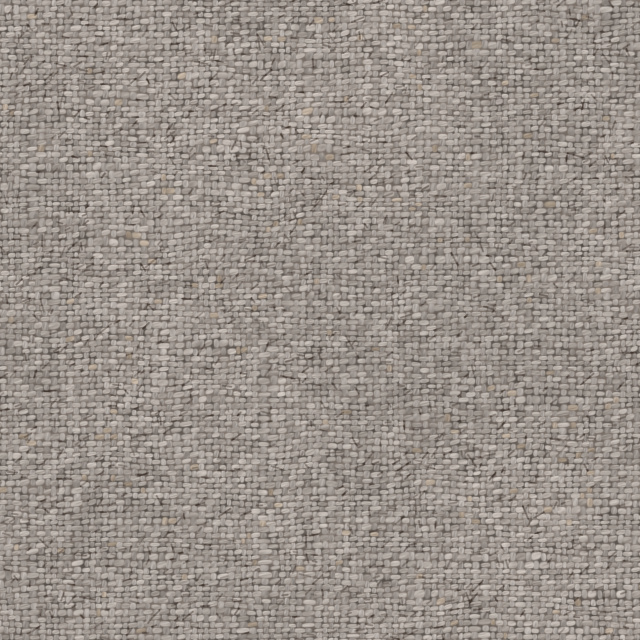
Give the GLSL for this texture, as a Shadertoy shader.

```glsl
// Coarse plain-weave cloth in warm grey: rounded weft and warp floats alternate
// like a checkerboard, the highest one wins at each point. Uneven yarn tone,
// twisted fibres, shaded gaps and scattered dark brown flecks give it wear.

const vec2 THREADS = vec2(88.0, 105.0);     // threads across and down
const vec2 WEFT_RADIUS = vec2(0.74, 0.47);  // half size of a float, in threads
const vec2 WARP_RADIUS = vec2(0.45, 0.63);
const float WOBBLE = 0.45;                  // thread drift, in threads
const float TONE_SPREAD = 0.13;             // brightness change between floats
const float FIBRE_CONTRAST = 0.15;
const float FLECK_GRID = 64.0;              // fleck cells across
const float FLECK_CHANCE = 0.30;
const float FLECK_WIDTH = 0.085;            // half width, in fleck cells
const vec3 WEFT_COLOUR = vec3(0.685, 0.655, 0.628);
const vec3 WARP_COLOUR = vec3(0.640, 0.610, 0.588);
const vec3 TAN_COLOUR = vec3(0.680, 0.610, 0.530);
const vec3 GAP_COLOUR = vec3(0.420, 0.385, 0.358);
const vec3 FLECK_COLOUR = vec3(0.250, 0.205, 0.175);

float hash(vec2 p) {
    vec3 q = fract(p.xyx * vec3(0.1031, 0.1030, 0.0973));
    q += dot(q, q.yzx + 33.33);
    return fract((q.x + q.y) * q.z);
}

float noise(vec2 p) {
    vec2 i = floor(p), f = fract(p);
    f = f * f * (3.0 - 2.0 * f);
    return mix(mix(hash(i), hash(i + vec2(1, 0)), f.x),
               mix(hash(i + vec2(0, 1)), hash(i + vec2(1, 1)), f.x), f.y);
}

// Colour in rgb, height of the topmost float in a
vec4 weave(vec2 p) {
    vec2 base = floor(p), local = vec2(0.0), cell = base;
    float top = -9.0;
    bool topWeft = true;
    for (int j = -1; j <= 1; j++)
    for (int i = -1; i <= 1; i++) {
        vec2 id = base + vec2(i, j);
        bool weft = mod(id.x + id.y, 2.0) < 0.5;
        vec2 jitter = vec2(hash(id + 11.0), hash(id + 47.0)) - 0.5;
        vec2 radius = (weft ? WEFT_RADIUS : WARP_RADIUS) * (0.87 + 0.26 * hash(id + 83.0));
        vec2 q = p - id - 0.5 - 0.16 * jitter;
        if (weft) q.y -= q.x * (0.08 + 0.3 * jitter.y);
        q /= radius;
        vec2 e = pow(abs(q), vec2(2.5));
        float height = 1.0 - pow(e.x + e.y, 0.4);
        if (height > top) {
            top = height;
            local = q;
            cell = id;
            topWeft = weft;
        }
    }
    // Yarn tone, with fibres running aslant along the thread
    vec3 colour = topWeft ? WEFT_COLOUR : WARP_COLOUR;
    colour = mix(colour, TAN_COLOUR, 0.7 * step(0.985, hash(cell + 131.0)));
    vec2 fibre = topWeft ? vec2(p.x * 1.3, (p.y - 0.3 * p.x) * 5.0)
                         : vec2((p.x - 0.2 * p.y) * 5.0, p.y * 1.3);
    float tone = TONE_SPREAD * (hash(cell + 173.0) - 0.5)
               + FIBRE_CONTRAST * (noise(fibre + 7.0) - 0.5)
               + 0.035 * local.y;
    // Gaps vary in depth
    vec3 gap = GAP_COLOUR * (0.75 + 0.5 * noise(p * 0.8 + 29.0));
    float lift = smoothstep(-0.12, 0.38, top);
    return vec4(mix(gap, colour + tone, lift), lift);
}

// Coverage by short dark strokes, gathered in loose clusters
float flecks(vec2 uv) {
    vec2 p = uv * FLECK_GRID, base = floor(p);
    float cover = 0.0;
    for (int j = -1; j <= 1; j++)
    for (int i = -1; i <= 1; i++) {
        vec2 id = base + vec2(i, j);
        float chance = FLECK_CHANCE * (0.4 + 1.2 * noise(id * 0.16));
        if (hash(id + 211.0) > chance) continue;
        vec2 q = p - id - vec2(hash(id + 241.0), hash(id + 277.0));
        float angle = 0.35 + 1.3 * (hash(id + 307.0) - 0.5);
        if (hash(id + 331.0) < 0.2) angle += 1.4;
        vec2 along = vec2(cos(angle), sin(angle));
        float halfLength = 0.18 + 0.25 * hash(id + 359.0) + 0.5 * pow(hash(id + 389.0), 12.0);
        float t = clamp(dot(q, along), -halfLength, halfLength);
        float d = length(q - along * t);
        float stroke = 1.0 - smoothstep(0.4 * FLECK_WIDTH, 1.7 * FLECK_WIDTH, d);
        cover = max(cover, stroke * (0.55 + 0.45 * hash(id + 419.0)));
    }
    return cover;
}

vec3 cloth(vec2 uv) {
    vec2 drift = vec2(noise(uv * vec2(30.0, 9.0)), noise(uv * vec2(12.0, 36.0) + 50.0)) - 0.5;
    vec4 yarn = weave(uv * THREADS + WOBBLE * 2.0 * drift);
    float shade = 0.97 + 0.06 * noise(uv * 5.0 + 3.0);
    // Raised floats partly hide the flecks
    float dark = flecks(uv) * mix(1.0, 0.5, yarn.a);
    return mix(yarn.rgb * shade, FLECK_COLOUR, dark);
}

void mainImage(out vec4 fragColor, in vec2 fragCoord) {
    // Four samples per pixel smooth the edges
    vec3 sum = vec3(0.0);
    for (int j = 0; j < 2; j++)
    for (int i = 0; i < 2; i++)
        sum += cloth((fragCoord + 0.5 * vec2(i, j) - 0.25) / iResolution.xy);
    fragColor = vec4(sum * 0.25, 1.0);
}
```
